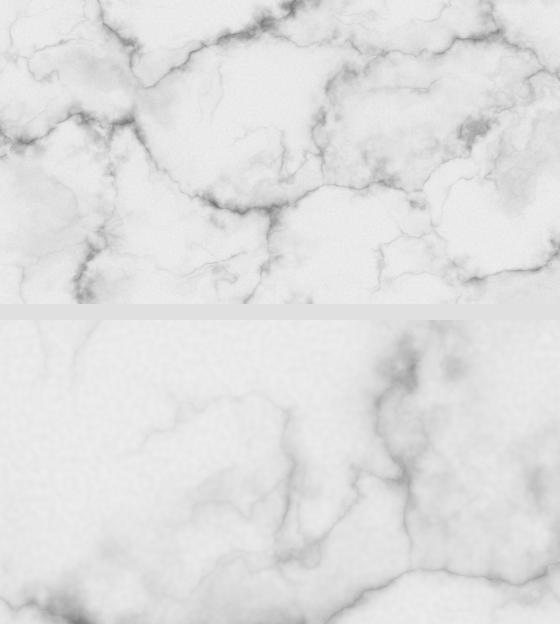
Top, the full canvas; bottom, a detail of the centre.
This texture is drawn by a Shadertoy shader. Its source:

```glsl
// White marble with grey veins. Warped Voronoi borders give the branching veins,
// each with a ragged core and a one-sided stain; gradient noise breaks them up
// and adds mineral blotches, hairlines, wisps, smoky clouds and a faint grain.

const vec3  STONE_WHITE   = vec3(0.919, 0.919, 0.918);
const float MAX_DARKNESS  = 0.52;
const float VEIN_SCALE    = 2.35;   // cells per canvas height
const float VEIN_STRETCH  = 1.5;    // elongation along the vein direction
const float VEIN_ANGLE    = 0.38;   // radians above horizontal
const float WARP_AMOUNT   = 0.18;
const float RAGGEDNESS    = 0.022;
const float CORE_WIDTH    = 0.0085;
const float STAIN_WIDTH   = 0.042;
const float CORE_DARK     = 0.36;
const float STAIN_DARK    = 0.165;
const float BLOTCH_DARK   = 0.40;
const float HAIRLINE_DARK = 0.17;
const float WISP_DARK     = 0.075;
const float CLOUD_DARK    = 0.050;
const float GRAIN_DARK    = 0.022;

vec2 hash2(vec2 cell) {
    vec3 a = fract(cell.xyx * vec3(0.1031, 0.1030, 0.0973));
    a += dot(a, a.yzx + 33.33);
    return fract((a.xx + a.yz) * a.zy);
}

vec2 gradientAt(vec2 cell) {
    float angle = 6.2832 * hash2(cell + 57.0).x;
    return vec2(cos(angle), sin(angle));
}

float gradientNoise(vec2 p) {
    vec2 i = floor(p), f = p - i;
    vec2 u = f * f * f * (f * (f * 6.0 - 15.0) + 10.0);
    vec2 r = vec2(1.0, 0.0);
    float low  = mix(dot(gradientAt(i), f),
                     dot(gradientAt(i + r.xy), f - r.xy), u.x);
    float high = mix(dot(gradientAt(i + r.yx), f - r.yx),
                     dot(gradientAt(i + r.xx), f - r.xx), u.x);
    return mix(low, high, u.y);
}

float fbm(vec2 p) {
    float sum = 0.0, amplitude = 1.0;
    for (int i = 0; i < 5; i++) {
        sum += amplitude * gradientNoise(p);
        p = mat2(1.6, 1.2, -1.2, 1.6) * p + 11.7;
        amplitude *= 0.53;
    }
    return sum;
}

vec2 cellPoint(vec2 cell) {
    return cell + 0.05 + 0.9 * hash2(cell);
}

// Returns vein core, one-sided stain, and closeness to any border
vec3 veins(vec2 p, float scale, float coreWidth) {
    p *= scale;
    vec2 home = floor(p), nearest = home;
    float best = 8.0;
    for (int k = 0; k < 9; k++) {
        vec2 cell = home + vec2(k % 3 - 1, k / 3 - 1);
        vec2 d = cellPoint(cell) - p;
        if (dot(d, d) < best) { best = dot(d, d); nearest = cell; }
    }
    vec2 a = cellPoint(nearest) - p;
    float tone = hash2(nearest + 31.0).x;
    float stainWidth = STAIN_WIDTH * mix(0.4, 1.4, tone);
    vec3 result = vec3(0.0);
    for (int k = 0; k < 25; k++) {
        vec2 cell = nearest + vec2(k % 5 - 2, k / 5 - 2);
        if (cell == nearest) continue;
        vec2 b = cellPoint(cell) - p;
        float d = max(dot(0.5 * (a + b), normalize(b - a)), 0.0) / scale;
        // The border strength is shared by both of its cells
        float pairTone = fract(tone + hash2(cell + 31.0).x);
        float strength = mix(0.2, 1.0, smoothstep(0.1, 0.7, pairTone));
        result = max(result, strength * vec3(exp(-d / coreWidth),
                                             exp(-d / stainWidth) * mix(0.2, 1.0, tone),
                                             exp(-d / 0.030)));
    }
    return result;
}

void mainImage(out vec4 fragColor, in vec2 fragCoord) {
    vec2 p = fragCoord / iResolution.y;

    // Warped, rotated and stretched vein space with ragged fine detail
    vec2 warp = vec2(fbm(p * 1.9 + 3.1), fbm(p * 1.9 + 41.3));
    vec2 ragged = vec2(fbm(p * 15.0 + 19.0), fbm(p * 15.0 + 83.0));
    vec2 q = p + WARP_AMOUNT * warp + RAGGEDNESS * ragged;
    float c = cos(VEIN_ANGLE), s = sin(VEIN_ANGLE);
    q = vec2((c * q.x + s * q.y) / VEIN_STRETCH, c * q.y - s * q.x) + 20.0;

    // Noise that fades, thickens and mottles the veins
    float fade = smoothstep(-0.30, 0.30, gradientNoise(p * 3.2 + 8.4));
    float mottle = fbm(p * 18.0 + 5.0);
    float blotchMask = smoothstep(0.05, 0.45, fbm(p * 4.6 + 71.0));

    vec3 major = veins(q, VEIN_SCALE, CORE_WIDTH * mix(0.5, 1.3, fade));
    vec3 minor = veins(q + 9.0 + 0.03 * warp.yx, VEIN_SCALE * 2.3, 0.0055);

    // Main veins with stains and dark mineral blotches
    float dark = CORE_DARK * major.x * mix(0.25, 1.0, fade) * clamp(0.9 + 1.2 * mottle, 0.2, 1.6);
    dark += STAIN_DARK * major.y * mix(0.35, 1.0, fade) * clamp(1.0 + 0.9 * mottle, 0.3, 1.7);
    dark += BLOTCH_DARK * major.z * blotchMask * clamp(0.7 + 1.4 * mottle, 0.15, 1.5);

    // Hairlines, mostly close to the main veins
    float hairMask = smoothstep(0.0, 0.45, gradientNoise(p * 3.1 + 27.0)) + 0.8 * major.z;
    dark += HAIRLINE_DARK * minor.x * hairMask * clamp(0.8 + mottle, 0.2, 1.4);

    // Feathery wisps and smoky clouds
    float wispMask = smoothstep(-0.05, 0.4, gradientNoise(p * 2.6 + 63.0));
    dark += WISP_DARK * wispMask * exp(-abs(fbm(q * 3.4 + 15.0)) / 0.06);
    dark += CLOUD_DARK * smoothstep(0.05, 0.55, fbm(q * 3.2 + 33.0)) * (1.0 + 0.5 * mottle);
    dark += GRAIN_DARK * gradientNoise(p * 120.0);

    dark = MAX_DARKNESS * (1.0 - exp(-max(dark, -0.02) / MAX_DARKNESS));
    fragColor = vec4(STONE_WHITE - dark, 1.0);
}
```
